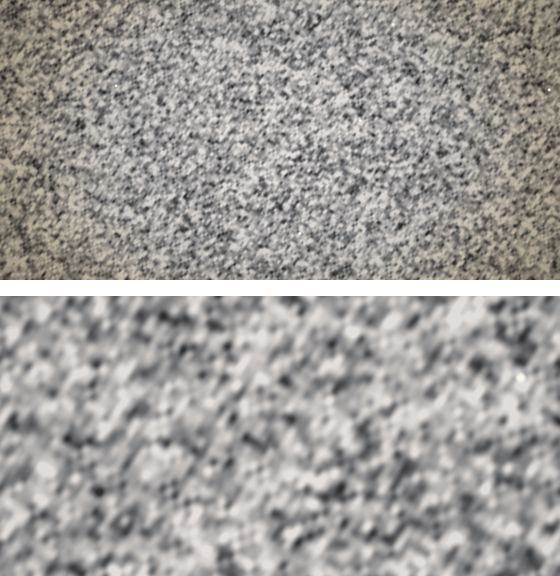
Top, the full canvas; bottom, a detail of the centre.
A Shadertoy shader for this texture:

```glsl
// Fine polished granite: small soft grey grains leaning up to the right,
// built from rotated value-noise layers, a skewed tone curve, a warm
// darkening toward the borders and a few bright mica glints.

#define GRAIN_SIZE   0.0142
#define GRAIN_LEAN   0.60
#define GRAIN_STRETCH 1.4
#define BASE_TONE    0.648
#define CONTRAST     0.137
#define DARK_SKEW    0.08
#define VIGNETTE     0.29
#define EDGE_WARMTH  0.11
#define GLINT_CELL   0.25
#define GLINT_CHANCE 0.20
#define GLINT_RADIUS 0.0065

float hash(vec2 p) {
    vec3 q = fract(vec3(p.xyx) * 0.1031);
    q += dot(q, q.yzx + 33.33);
    return fract((q.x + q.y) * q.z);
}

float valueNoise(vec2 p) {
    vec2 cell = floor(p);
    vec2 f = fract(p);
    f = f * f * (3.0 - 2.0 * f);
    float low = mix(hash(cell), hash(cell + vec2(1, 0)), f.x);
    float high = mix(hash(cell + vec2(0, 1)), hash(cell + vec2(1, 1)), f.x);
    return mix(low, high, f.y);
}

// Noise with cells of the given size, stretched along an angle.
float grainLayer(vec2 p, float size, float angle, float stretch) {
    float c = cos(angle), s = sin(angle);
    vec2 along = vec2(c * p.x + s * p.y, c * p.y - s * p.x);
    return valueNoise(along / (size * vec2(stretch, 1.0)) + 200.0) - 0.5;
}

// Sum of layers, scaled to about unit deviation.
float graniteGrain(vec2 p) {
    float sum = 0.50 * grainLayer(p, GRAIN_SIZE, GRAIN_LEAN, GRAIN_STRETCH);
    sum += 0.44 * grainLayer(p + 3.7, GRAIN_SIZE * 0.6, GRAIN_LEAN + 0.4, 1.35);
    sum += 0.15 * grainLayer(p + 7.1, GRAIN_SIZE * 1.9, GRAIN_LEAN - 0.9, 1.2);
    sum += 0.05 * grainLayer(p + 9.4, GRAIN_SIZE * 6.0, GRAIN_LEAN, 1.5);
    return sum / 0.147;
}

// Sparse round specks, one at most in each cell.
float glints(vec2 p, float pixel) {
    vec2 cell = floor(p / GLINT_CELL);
    vec2 spot = vec2(hash(cell + 11.3), hash(cell + 47.9));
    vec2 center = (cell + 0.1 + 0.8 * spot) * GLINT_CELL;
    float radius = GLINT_RADIUS * mix(0.6, 1.0, hash(cell + 83.1));
    float present = step(hash(cell + 5.7), GLINT_CHANCE);
    float soft = max(pixel, 0.003);
    return present * (1.0 - smoothstep(radius - soft, radius + soft, length(p - center)));
}

void mainImage(out vec4 fragColor, in vec2 fragCoord) {
    vec2 p = fragCoord / iResolution.y;
    vec2 fromCenter = 2.0 * fragCoord / iResolution.xy - 1.0;

    // Grain tone: bright grains flatten out, dark ones run deeper.
    float grain = graniteGrain(p);
    float tone = BASE_TONE + CONTRAST * (grain - DARK_SKEW * (grain * grain - 1.0));
    tone = clamp(tone, 0.18, 0.88);

    // Light falls off mostly toward the left and right.
    float edge = dot(fromCenter * fromCenter, vec2(0.8, 0.35));
    tone *= 1.0 - VIGNETTE * edge;

    // Cool dark grains and slightly warm pale ones; borders turn brown.
    vec3 coolTint = vec3(0.995, 1.0, 1.015);
    vec3 paleTint = vec3(1.015, 1.0, 0.988);
    vec3 color = tone * mix(coolTint, paleTint, smoothstep(0.45, 0.75, tone));
    float warmth = EDGE_WARMTH * smoothstep(0.15, 0.85, edge);
    color *= 1.0 + warmth * vec3(0.45, 0.0, -1.0);

    vec3 glintColor = vec3(0.98, 0.97, 0.92);
    color = mix(color, glintColor, glints(p, 1.0 / iResolution.y));
    fragColor = vec4(color, 1.0);
}
```
